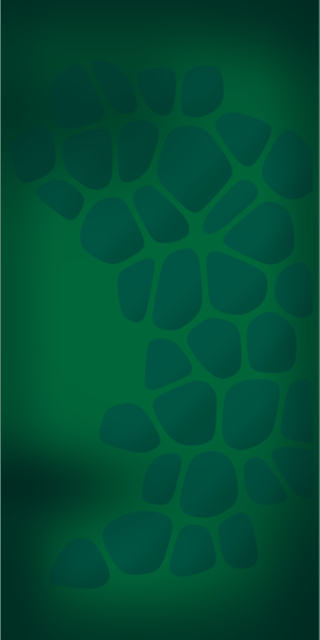
This background is drawn by a WebGL 2 fragment shader. Its source:

```glsl
#version 300 es
precision highp float;
// Teal river pebbles drifting over a deep green ground with dark, misty borders.

#define CELL vec2(0.158, 0.208)   // spacing of the pebble lattice
#define JITTER 0.72               // how far pebbles stray from the lattice
#define SIZE_VARIETY 0.011        // difference between large and small pebbles
#define ROUNDING 0.015            // softness of pebble corners
#define GAP 0.009                 // half width of the seams
#define GREEN vec3(0.0, 0.405, 0.228)
#define TEAL vec3(0.0, 0.335, 0.268)
#define NIGHT vec3(0.0, 0.165, 0.132)
#define RIM vec3(0.33, 0.50, 0.45)

uniform vec2 u_resolution;
out vec4 fragColor;

vec3 hash3(vec2 p) {
  vec3 q = fract(p.xyx * vec3(0.1031, 0.1030, 0.0973) + 0.37);
  q += dot(q, q.yxz + 33.33);
  return fract((q.xxy + q.yzz) * q.zyx);
}

// Pebble centre in xy, size weight in z; alternate rows are staggered.
vec3 pebbleSite(vec2 id) {
  vec3 h = hash3(id + 17.0);
  vec2 local = 0.5 + JITTER * (h.xy - 0.5);
  local += vec2(0.5 * mod(id.y, 2.0) - 0.25, -0.2);
  return vec3((id + local) * CELL, SIZE_VARIETY * (h.z - 0.5));
}

// The drift is wide at the top, narrow in the middle and tapers at the foot.
bool insideDrift(vec2 c) {
  float left = c.y > 1.2 ? 0.09 : (c.y > 0.37 ? 0.39 : 0.2);
  float right = min(0.99, 0.66 + 0.65 * c.y);
  return c.x > left && c.x < right && c.x + c.y < 2.57
      && c.y > 0.14 && c.y < 1.83;
}

// Signed inner distance to the rounded pebble; offset from its centre in yz.
vec3 pebbleField(vec2 p) {
  vec2 base = floor(p / CELL + vec2(0.0, 0.2));
  vec2 nearestId = base;
  vec3 nearest = vec3(0.0);
  float best = 1e5;
  for (int j = -2; j <= 2; j++)
    for (int i = -2; i <= 2; i++) {
      vec2 id = base + vec2(i, j);
      vec3 s = pebbleSite(id);
      vec2 d = p - s.xy;
      float power = dot(d, d) - s.z;
      if (power < best) { best = power; nearest = s; nearestId = id; }
    }
  if (!insideDrift(nearest.xy)) return vec3(-1.0, 0.0, 0.0);

  // Smooth minimum over the borders shared with all neighbours.
  float total = 0.0;
  for (int j = -2; j <= 2; j++)
    for (int i = -2; i <= 2; i++) {
      if (i == 0 && j == 0) continue;
      vec3 s = pebbleSite(nearestId + vec2(i, j));
      vec2 d = p - s.xy;
      float border = (dot(d, d) - s.z - best) / (2.0 * length(s.xy - nearest.xy));
      total += exp(-border / ROUNDING);
    }
  return vec3(-ROUNDING * log(total) - GAP, p - nearest.xy);
}

float glow(vec2 p, vec2 centre, vec2 radius) {
  vec2 q = (p - centre) / radius;
  return exp(-dot(q, q));
}

// Overall light, dimmed by the edges and by broad patches of shadow.
float groundLight(vec2 p) {
  float light = 1.0;
  light *= 1.0 - 0.85 * smoothstep(1.70, 2.02, p.y);
  light *= 1.0 - 0.75 * smoothstep(0.26, -0.03, p.y);
  light *= 1.0 - 0.38 * smoothstep(0.20, 0.0, p.x);
  light *= 1.0 - 0.50 * smoothstep(0.80, 1.0, p.x);
  light *= 1.0 - 0.68 * glow(p, vec2(0.08, 1.66), vec2(0.42, 0.24));
  light *= 1.0 - 0.30 * glow(p, vec2(0.42, 1.70), vec2(0.16, 0.20));
  light *= 1.0 - 0.92 * glow(p, vec2(0.04, 0.48), vec2(0.36, 0.13));
  light *= 1.0 - 0.85 * glow(p, vec2(0.0, 0.20), vec2(0.20, 0.34));
  light *= 1.0 - 0.88 * glow(p, vec2(1.02, 0.10), vec2(0.30, 0.42));
  light *= 1.0 - 0.60 * glow(p, vec2(1.0, 2.0), vec2(0.28, 0.34));
  return light;
}

void main() {
  vec2 p = gl_FragCoord.xy / u_resolution * vec2(1.0, 2.0);
  float pixel = 1.0 / u_resolution.x;
  float light = groundLight(p);
  vec3 colour = mix(NIGHT, GREEN, light);

  // Pebbles, a little darker toward their lower right.
  vec3 pebble = pebbleField(p);
  float shade = smoothstep(-0.02, 0.12, pebble.y - pebble.z);
  vec3 stone = mix(NIGHT, TEAL * (1.0 - 0.12 * shade), 0.08 + 0.92 * light);
  float cover = smoothstep(-pixel, pixel, pebble.x);
  cover *= smoothstep(0.985, 0.97, p.x);
  colour = mix(colour, stone, 0.94 * cover);

  // Thin pale rims along both sides.
  float side = min(p.x - 0.003, 0.996 - p.x);
  colour = mix(colour, RIM, smoothstep(0.5 * pixel, -0.5 * pixel, side));
  fragColor = vec4(colour, 1.0);
}
```
